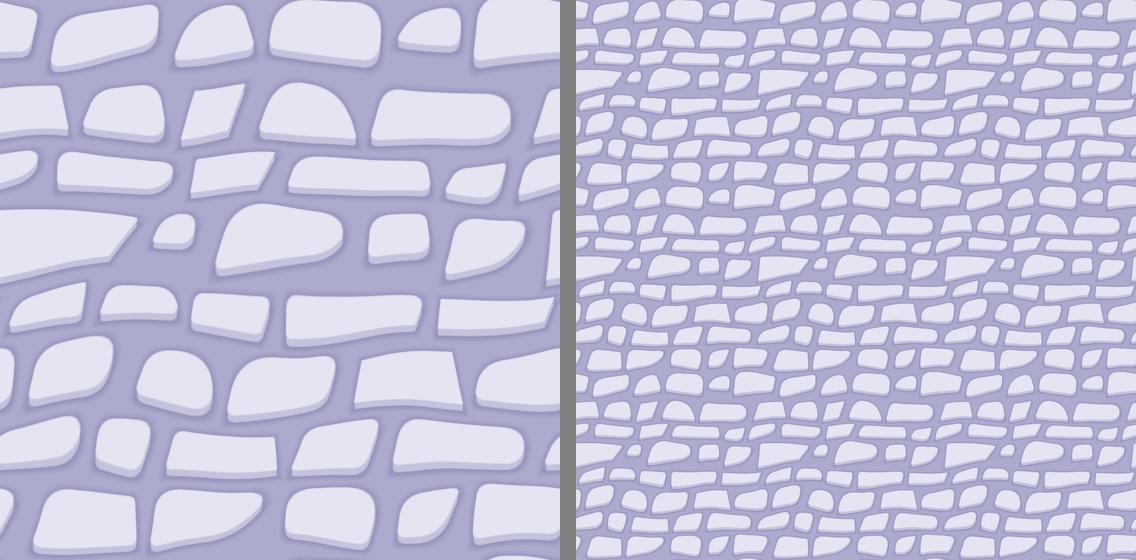
Left, the tile; right, the same tile 3 across and 3 down.
Give the GLSL for this texture, as a WebGL 1 fragment shader.

```glsl
precision highp float;

uniform vec2 u_resolution;

const vec2 GRID = vec2(5.0, 8.0);      // stones per row, rows per tile
const float GAP = 0.022;
const float THICKNESS = 0.012;
const vec3 GROUND = vec3(0.675, 0.67, 0.803);
const vec3 SHADOW = vec3(0.56, 0.55, 0.715);
const vec3 SIDE = vec3(0.765, 0.765, 0.862);
const vec3 FACE = vec3(0.893, 0.893, 0.948);

float hash(vec2 cell, float salt) {
  return fract(sin(dot(cell, vec2(127.1, 311.7)) + salt * 74.7) * 43758.545);
}

// Gradient noise that wraps after a whole number of periods
float gradientAt(vec2 corner, vec2 offset, float period, float salt) {
  float angle = 6.28318 * hash(mod(corner, period), salt);
  return dot(vec2(cos(angle), sin(angle)), offset);
}

float noise(vec2 uv, float period, float salt) {
  vec2 p = uv * period;
  vec2 i = floor(p);
  vec2 f = p - i;
  vec2 s = f * f * f * (f * (f * 6.0 - 15.0) + 10.0);
  vec2 e = vec2(1.0, 0.0);
  float low = mix(gradientAt(i, f, period, salt),
                  gradientAt(i + e.xy, f - e.xy, period, salt), s.x);
  float high = mix(gradientAt(i + e.yx, f - e.yx, period, salt),
                   gradientAt(i + e.xx, f - e.xx, period, salt), s.x);
  return mix(low, high, s.y);
}

float smoothMax(float a, float b, float k) {
  float h = max(k - abs(a - b), 0.0) / k;
  return max(a, b) + h * h * k * 0.25;
}

// Signed distance to the line a-b, positive on its right
float edgeDistance(vec2 p, vec2 a, vec2 b) {
  vec2 along = normalize(b - a);
  return dot(p - a, vec2(along.y, -along.x));
}

// Jittered grid line, in units of the tile
float gridLine(float index, float count, float jitter, float salt) {
  float shift = hash(vec2(mod(index, count), salt), 3.0) - 0.5;
  return (index + jitter * shift) / count;
}

// Skewed quad with its own rounding at each corner
float stoneDistance(vec2 p, vec2 size, vec2 id) {
  float h = size.y;
  float lean = mix(-0.5, 0.95, hash(id, 1.0)) * h;
  float rise = mix(-0.3, 0.65, hash(id, 2.0)) * h;
  float slope = mix(-0.35, 0.5, hash(id, 3.0)) * h;
  float inset = mix(0.1, 0.8, hash(id, 4.0)) * h;
  vec2 bl = vec2(-size.x, -h + max(-rise, 0.0));
  vec2 br = vec2(size.x - max(lean, 0.0), -h + max(rise, 0.0));
  vec2 tr = vec2(size.x - max(-lean, 0.0), h - max(-slope, 0.0));
  vec2 tl = vec2(-size.x + inset, h - max(slope, 0.0));

  float bottom = edgeDistance(p, bl, br);
  float right = edgeDistance(p, br, tr);
  float top = edgeDistance(p, tr, tl);
  float left = edgeDistance(p, tl, bl);

  float softness = h * smoothstep(0.05, 0.4, hash(id, 5.0)) + 0.001;
  float low = max(smoothMax(left, bottom, softness * 0.35),
                  smoothMax(bottom, right, softness * mix(0.05, 1.0, hash(id, 6.0))));
  float high = max(smoothMax(right, top, softness * mix(0.1, 1.3, hash(id, 7.0))),
                   smoothMax(top, left, softness * mix(0.5, 1.2, hash(id, 8.0))));
  return max(low, high);
}

// Nearest stone face, searching the neighbouring rows and cells
float facesDistance(vec2 p) {
  float nearest = 1.0;
  for (int j = -1; j <= 1; j++) {
    float row = floor(p.y * GRID.y) + float(j);
    float rowId = mod(row, GRID.y);
    float y0 = gridLine(row, GRID.y, 0.4, 20.0);
    float y1 = gridLine(row + 1.0, GRID.y, 0.4, 20.0);
    float x = p.x + hash(vec2(rowId, 5.0), 9.0);
    for (int i = -1; i <= 1; i++) {
      float column = floor(x * GRID.x) + float(i);
      float x0 = gridLine(column, GRID.x, 0.66, rowId);
      float x1 = gridLine(column + 1.0, GRID.x, 0.66, rowId);
      vec2 id = vec2(mod(column, GRID.x), rowId);
      vec2 room = 0.5 * vec2(x1 - x0 - GAP, y1 - y0 - GAP - THICKNESS);
      vec2 size = vec2(room.x, min(room.y * mix(0.92, 1.08, hash(id, 10.0)), room.x * 0.72));
      vec2 center = 0.5 * vec2(x0 + x1, y0 + y1 + THICKNESS);
      center.y += (hash(id, 11.0) * 2.0 - 1.0) * max(room.y - size.y, 0.0);
      nearest = min(nearest, stoneDistance(vec2(x, p.y) - center, size, id));
    }
  }
  return nearest;
}

void main() {
  vec2 uv = gl_FragCoord.xy / u_resolution;
  float pixel = 1.0 / min(u_resolution.x, u_resolution.y);

  // Gentle warp bends the rows and the long edges
  vec2 p = uv + 0.008 * vec2(noise(uv, 6.0, 1.0), noise(uv, 7.0, 2.0));
  p.y += 0.05 * noise(uv, 3.0, 4.0);

  // The body is the face swept downwards
  float face = facesDistance(p);
  float middle = facesDistance(p + vec2(0.0, THICKNESS * 0.5));
  float base = facesDistance(p + vec2(0.0, THICKNESS));
  float body = min(face, min(middle, base));

  float shade = 1.0 - smoothstep(-0.004, 0.014, min(face + 0.002, base));
  vec3 color = mix(GROUND, SHADOW, shade);
  color = mix(color, SIDE, 1.0 - smoothstep(-pixel, pixel, body));
  color = mix(color, FACE, 1.0 - smoothstep(-pixel, pixel, face));
  gl_FragColor = vec4(color, 1.0);
}
```
